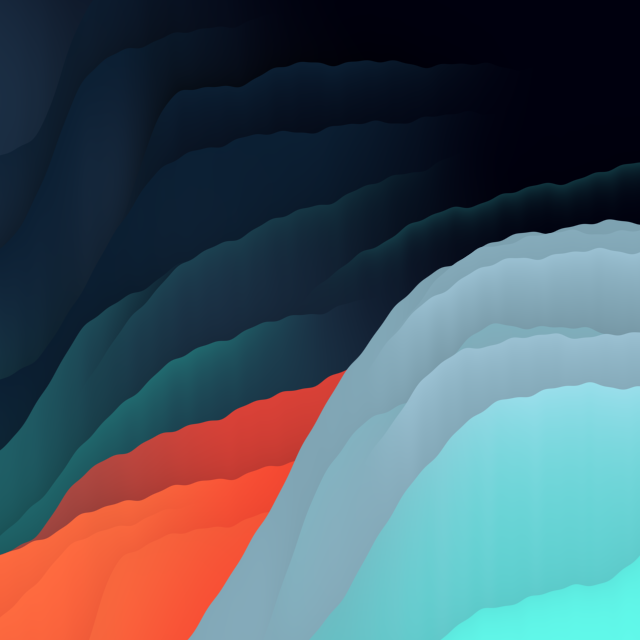
Reproduce this background procedurally as a WebGL 1 fragment shader.

```glsl
precision highp float;
uniform vec2 u_resolution;

#define INK vec3(0.0, 0.0, 0.055)
#define NAVY vec3(0.045, 0.125, 0.205)
#define DUSK vec3(0.105, 0.18, 0.265)
#define PINE vec3(0.13, 0.42, 0.44)
#define CORAL vec3(0.87, 0.26, 0.22)
#define ORANGE vec3(1.0, 0.42, 0.25)
#define FLAME vec3(0.98, 0.29, 0.2)
#define SLATE vec3(0.51, 0.66, 0.72)
#define MIST vec3(0.61, 0.76, 0.83)
#define AQUA vec3(0.34, 0.82, 0.81)
#define ICE vec3(0.6, 0.87, 0.92)
#define MINT vec3(0.38, 0.98, 0.92)

const vec3 FLAT = vec3(0.0, 0.0, 1.0);

// Soft step: s = height, centre, width
float rise(float x, vec3 s) {
  return s.x / (1.0 + exp((s.y - x) / s.z));
}

// Crest height: a sloped line, two soft steps and layered ripples
float ridge(float x, vec2 line, vec3 a, vec3 b) {
  float seed = 40.0 * (line.x + a.y);
  float ripple = sin(x * 43.0 + seed) + 0.6 * sin(x * 89.0 + seed * 2.0)
               + 0.3 * sin(x * 171.0 + seed * 3.0);
  return line.x + line.y * x + rise(x, a) + rise(x, b) + 0.0035 * ripple;
}

// Approximate signed distance, positive below the crest
float below(vec2 p, vec2 line, vec3 a, vec3 b) {
  float h = ridge(p.x, line, a, b);
  float slope = (ridge(p.x + 0.002, line, a, b) - h) / 0.002;
  return (h - p.y) / length(vec2(1.0, slope));
}

// Fills one sheet, lit at its crest, with a soft shadow behind it
void sheet(inout vec3 col, float d, vec3 crest, vec3 body, float depth,
           float shadow, float fade) {
  float px = 0.8 / min(u_resolution.x, u_resolution.y);
  col *= 1.0 - shadow * fade * exp(-abs(d) / 0.05);
  vec3 fill = mix(body, crest, exp(-max(d, 0.0) / depth));
  col = mix(col, fill, fade * smoothstep(-px, px, d));
}

// Deep sky: dark at the upper right, teal at the lower left
vec3 night(vec2 p) {
  vec3 c = mix(DUSK, INK, smoothstep(0.5, 0.92, 0.6 * (p.x + p.y)));
  float haze = (1.0 - smoothstep(0.0, 0.4, p.x)) * (1.0 - smoothstep(0.1, 0.65, p.y));
  return mix(c, PINE, haze);
}

void main() {
  vec2 p = gl_FragCoord.xy / u_resolution;
  float x = p.x;
  vec3 sky = night(p);
  vec3 col = sky;
  vec3 teal = mix(sky, PINE, 0.45);
  float d;

  // Dark upper folds
  d = below(p, vec2(0.755, 0.3), vec3(0.22, 0.1, 0.02), FLAT);
  sheet(col, d, mix(sky, NAVY, 0.7), sky, 0.12, 0.0, 1.0 - smoothstep(0.1, 0.6, x));
  d = below(p, vec2(0.59, 0.2), vec3(0.3, 0.08, 0.03), FLAT);
  sheet(col, d, NAVY, sky, 0.12, 0.3, 1.0 - smoothstep(0.15, 0.45, x));
  d = below(p, vec2(0.6, -0.03), vec3(0.27, 0.215, 0.02), vec3(0.05, 0.41, 0.03));
  sheet(col, d, NAVY, mix(sky, INK, 0.4), 0.09, 0.5,
        smoothstep(0.16, 0.28, x) * (1.0 - smoothstep(0.5, 0.86, x)));
  d = below(p, vec2(0.389, 0.1), vec3(0.36, 0.15, 0.05), FLAT);
  sheet(col, d, NAVY, mix(sky, NAVY, 0.6), 0.15, 0.2, 1.0 - smoothstep(0.45, 0.8, x));

  // Teal folds
  d = below(p, vec2(0.28, 0.55), vec3(0.15, 0.07, 0.03), FLAT);
  sheet(col, d, teal, sky, 0.07, 0.15, 1.0 - smoothstep(0.15, 0.32, x));
  d = below(p, vec2(0.207, 0.35), vec3(0.3, 0.14, 0.058), FLAT);
  sheet(col, d, mix(sky, PINE, 0.35), sky, 0.05, 0.15,
        smoothstep(0.1, 0.22, x) * (1.0 - smoothstep(0.5, 0.74, x)));
  d = below(p, vec2(0.374, 0.22), vec3(0.15, 0.51, 0.065), FLAT);
  sheet(col, d, mix(sky, PINE, 0.5), sky, 0.025, 0.15, smoothstep(0.46, 0.64, x));
  d = below(p, vec2(0.097, 0.2), vec3(0.32, 0.11, 0.08), FLAT);
  sheet(col, d, mix(PINE, DUSK, smoothstep(0.28, 0.55, x)),
        mix(sky, PINE, 0.15), 0.07, 0.15, 1.0 - smoothstep(0.45, 0.6, x));

  // Warm folds
  vec3 ember = mix(ORANGE, FLAME, smoothstep(0.15, 0.42, x - 0.4 * p.y + 0.06));
  vec3 rust = mix(mix(CORAL, PINE, 0.25), CORAL, smoothstep(0.05, 0.4, x));
  d = below(p, vec2(0.13, 0.35), vec3(0.1, 0.095, 0.025), FLAT);
  sheet(col, d, rust, rust * 0.96, 0.08, 0.05, 1.0);
  d = below(p, vec2(0.12, 0.2), vec3(0.064, 0.08, 0.05), FLAT);
  sheet(col, d, ember, mix(ember, FLAME, 0.5), 0.15, 0.1, 1.0);
  d = below(p, vec2(0.01, 0.25), vec3(0.125, 0.05, 0.035), FLAT);
  sheet(col, d, ember, mix(ember, FLAME, 0.4), 0.12, 0.04,
        1.0 - smoothstep(0.2, 0.35, x));
  d = below(p, vec2(-0.1, 0.23), vec3(0.2, 0.15, 0.016), FLAT);
  sheet(col, d, mix(ember, ORANGE, 0.4) * 0.97, ember, 0.1, 0.05, 1.0);

  // Pale slate folds
  vec3 steel = mix(SLATE, MIST, 0.25);
  d = below(p, vec2(-0.16, 0.0), vec3(0.82, 0.445, 0.11), FLAT);
  sheet(col, d, SLATE, steel, 0.08, 0.0, 1.0);
  d = below(p, vec2(0.24, 0.0), vec3(0.4, 0.59, 0.065), FLAT);
  sheet(col, d, steel, SLATE, 0.08, 0.03, smoothstep(0.58, 0.72, x));
  d = below(p, vec2(0.21, 0.0), vec3(0.4, 0.565, 0.075), FLAT);
  sheet(col, d, MIST, SLATE * 0.95, 0.07, 0.03, smoothstep(0.56, 0.69, x));
  d = below(p, vec2(-0.12, -0.1), vec3(0.55, 0.45, 0.045), vec3(0.145, 0.7, 0.025));
  sheet(col, d, mix(steel, AQUA, 0.12), steel, 0.06, 0.05, smoothstep(0.38, 0.48, x));
  d = below(p, vec2(0.12, 0.0), vec3(0.357, 0.585, 0.055), FLAT);
  sheet(col, d, MIST, SLATE, 0.07, 0.03, smoothstep(0.56, 0.66, x));

  // Bright aqua folds
  vec3 glow = mix(mix(AQUA, SLATE, 0.5), ICE, smoothstep(0.5, 0.85, x));
  d = below(p, vec2(-0.1, -0.1), vec3(0.6, 0.58, 0.085), FLAT);
  sheet(col, d, glow, AQUA, 0.15, 0.03, 1.0);
  d = below(p, vec2(-0.178, 0.2), vec3(0.08, 0.69, 0.03), vec3(0.06, 1.0, 0.02));
  sheet(col, d, mix(AQUA, MINT, 0.55), MINT, 0.035, 0.04, 1.0);

  gl_FragColor = vec4(col, 1.0);
}
```
